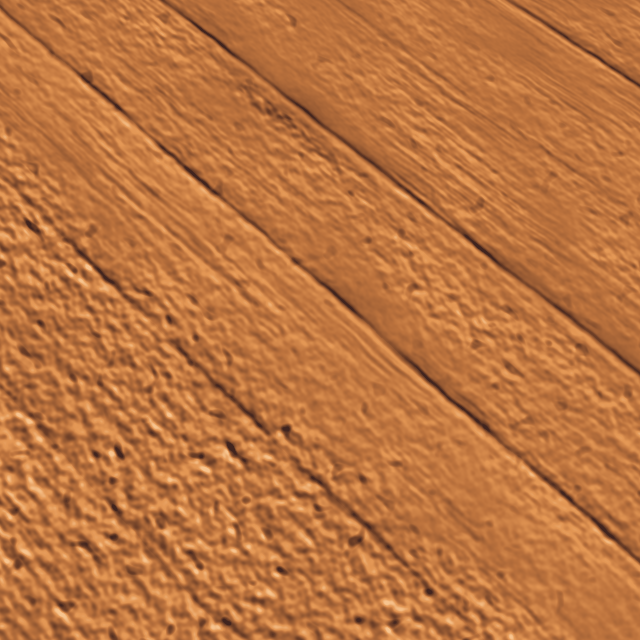
A WebGL 2 fragment shader for this texture:

```glsl
#version 300 es
precision highp float;

uniform vec2 u_resolution;
out vec4 fragColor;

float hash(vec2 p) {
    return fract(sin(dot(p, vec2(127.1, 311.7))) * 43758.5);
}

vec2 gradient(vec2 cell) {
    float angle = 6.2832 * hash(cell);
    return vec2(cos(angle), sin(angle));
}

float noise(vec2 p) {
    vec2 i = floor(p), f = fract(p);
    vec2 u = f * f * f * (f * (f * 6.0 - 15.0) + 10.0);
    vec2 x = vec2(1, 0), y = vec2(0, 1);
    float low = mix(dot(gradient(i), f), dot(gradient(i + x), f - x), u.x);
    float high = mix(dot(gradient(i + y), f - y), dot(gradient(i + 1.0), f - 1.0), u.x);
    return mix(low, high, u.y);
}

float fbm(vec2 p) {
    float sum = 0.0, amplitude = 0.6;
    for (int i = 0; i < 4; i++) {
        sum += amplitude * noise(p);
        p = p * 2.03 + 17.3;
        amplitude *= 0.5;
    }
    return sum;
}

// Height of the splintered surface; q is (along, across) the grain
float gritHeight(vec2 q) {
    vec2 bend = 0.006 * vec2(noise(q * 25.0), noise(q * 25.0 + 40.0));
    return noise((q + bend) * vec2(36.0, 62.0)) + 0.5 * noise(q * vec2(80.0, 125.0) + 9.0);
}

float grainHeight(vec2 q) {
    q.y += 0.006 * noise(q * vec2(5.0, 12.0));
    return noise(q * vec2(7.0, 75.0)) + 0.5 * noise(q * vec2(16.0, 150.0) + 31.0);
}

float bell(float x, float width) {
    return exp(-x * x / (width * width));
}

vec3 woodColour(float tone) {
    vec3 colour = mix(vec3(0.25, 0.14, 0.12), vec3(0.42, 0.24, 0.15), smoothstep(-0.4, 0.0, tone));
    colour = mix(colour, vec3(0.74, 0.45, 0.24), clamp(tone / 0.68, 0.0, 1.0));
    colour = mix(colour, vec3(0.89, 0.59, 0.33), clamp((tone - 0.68) / 0.32, 0.0, 1.0));
    return mix(colour, vec3(0.97, 0.77, 0.56), smoothstep(1.0, 1.5, tone));
}

void main() {
    vec2 uv = gl_FragCoord.xy / u_resolution;

    // Planks fan out from a distant vanishing point
    vec2 ray = uv - vec2(-2.604, 3.24);
    float along = length(ray);
    float plank = (-ray.x / ray.y - 0.916) / 0.12;
    plank += 0.025 * noise(vec2(along * 5.0, plank * 0.7))
           + 0.012 * noise(vec2(along * 28.0, plank * 2.0));
    vec2 q = vec2(along, plank * 0.2);
    float board = floor(plank);
    float within = fract(plank);

    // Wear: rough toward the lower left, smooth on the sunny boards
    float patches = fbm(q * vec2(3.5, 9.0) + 5.0);
    float rough = 0.32 + 0.75 * (1.0 - smoothstep(0.7, 1.75, plank)) + 0.9 * patches;
    rough += 0.25 * bell(plank - 2.6, 0.45);
    float gouge = bell(plank - 2.84, 0.09) * bell(along - 3.9, 0.11);
    rough = clamp(rough + 0.8 * gouge, 0.08, 1.15);

    // Relief lit across the grain
    vec2 toLight = vec2(-0.002, 0.006);
    float grit = gritHeight(q) - gritHeight(q + toLight);
    float grain = grainHeight(q) - grainHeight(q + toLight * 0.7);
    float streaks = smoothstep(-0.15, 0.35, fbm(q * vec2(2.5, 11.0) + 60.0));
    streaks = max(streaks, 1.0 - smoothstep(-0.5, 0.1, plank));

    float tone = 0.71 + 0.06 * (hash(vec2(board, 3.0)) - 0.5);
    tone += 0.30 * patches * (1.0 - 0.5 * rough) + 0.14 * fbm(q * vec2(9.0, 30.0) + 80.0);
    tone += 0.85 * rough * grit + 0.55 * streaks * grain;
    tone += 0.06 * noise(q * vec2(130.0, 190.0));

    // Scattered pits with a bright lip
    float pit = noise(q * vec2(30.0, 48.0) + 13.0);
    float lip = noise((q + vec2(0.0, 0.009)) * vec2(30.0, 48.0) + 13.0);
    tone -= 0.75 * rough * smoothstep(0.30, 0.52, pit);
    tone += 0.28 * rough * smoothstep(0.30, 0.52, lip);
    tone -= 0.30 * gouge;

    // Seams: dark gap, soft shadow on one side, lit edge on the other
    float seam = floor(plank + 0.5);
    float d = (plank - seam) * 0.2;
    float depth = 0.72 + 0.28 * cos(3.1416 * (seam - 2.0) / 2.0);
    depth = mix(depth, 0.9, step(2.5, seam) * (1.0 - step(3.5, seam)) + step(4.5, seam));
    depth *= seam > 3.5 && seam < 4.5 ? 0.5 : 1.0;
    float broken = clamp(0.85 + 1.1 * noise(vec2(along * 9.0, seam * 7.3)), 0.3, 1.2);
    float shadow = smoothstep(-0.002, 0.004, d) * exp(-max(d, 0.0) / 0.014);
    tone -= 0.38 * shadow * depth * broken;
    tone -= 0.75 * bell(d - 0.001, 0.0038) * depth * broken;
    tone += 0.26 * bell(d + 0.0075, 0.0045) * depth;
    tone += 0.05 * smoothstep(0.5, 0.95, within) * step(0.5, board) * step(board, 1.5);

    fragColor = vec4(woodColour(tone), 1.0);
}
```
